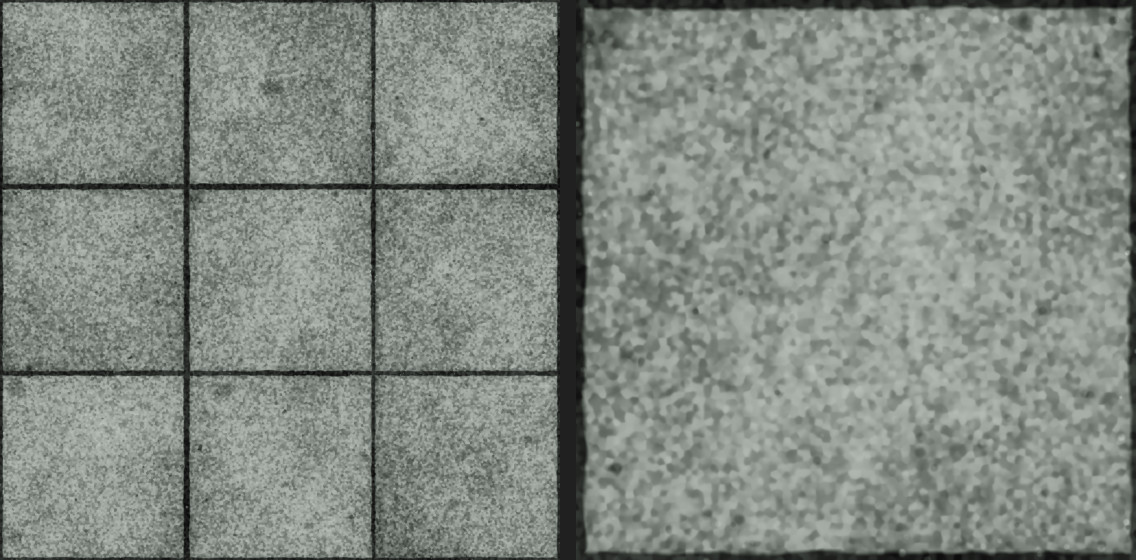
Left: the whole. Right: its middle third, enlarged.
Give the GLSL for this texture, as a Shadertoy shader.

```glsl
// Worn grey concrete paving: a 3 by 3 grid of square slabs with dark, narrow joints.
// Grain and mottling are blended cellular noise on wrapping grids; stains, pits and
// bright chips are sparse random discs, so every layer tiles without a seam.

const float SLABS = 3.0;
const float JOINT_MIN = 0.0030;    // half widths, in canvas units
const float JOINT_VARIATION = 0.0026;
const float BASE_TONE = 0.538;
const float HIGHLIGHT = 0.62;      // tones above this are compressed
const vec3 GREEN_TINT = vec3(-0.003, 0.022, -0.003);

vec3 hash3(vec2 p, float seed) {
    vec3 q = fract(vec3(p.xyx + seed * 17.31) * vec3(0.1031, 0.1030, 0.0973));
    q += dot(q, q.yxz + 33.33);
    return fract((q.xxy + q.yzz) * q.zyx);
}

// Smooth cellular noise in -0.5..0.5, with n wrapping cells across the canvas.
float cellNoise(vec2 uv, float n, float seed) {
    vec2 cell = floor(uv * n), local = fract(uv * n);
    float sum = 0.0, weights = 0.0;
    for (int y = -1; y <= 1; y++)
    for (int x = -1; x <= 1; x++) {
        vec2 offset = vec2(x, y);
        vec3 rnd = hash3(mod(cell + offset, n), seed);
        vec2 d = offset + 0.1 + 0.8 * rnd.xy - local;
        float weight = exp(-4.5 * dot(d, d));
        sum += weight * rnd.z;
        weights += weight;
    }
    return sum / weights - 0.5;
}

// Soft discs in a random share of n by n wrapping cells; radius is in cell units.
float spots(vec2 uv, float n, float share, float radius, float seed) {
    vec2 cell = floor(uv * n), local = fract(uv * n);
    float cover = 0.0;
    for (int y = -1; y <= 1; y++)
    for (int x = -1; x <= 1; x++) {
        vec2 offset = vec2(x, y);
        vec2 id = mod(cell + offset, n);
        vec3 rnd = hash3(id, seed);
        vec3 look = hash3(id, seed + 5.0);
        float r = radius * mix(0.4, 1.0, look.x);
        float disc = 1.0 - smoothstep(0.35 * r, r, length(offset + rnd.xy - local));
        cover = max(cover, disc * step(look.z, share) * mix(0.45, 1.0, look.y));
    }
    return cover;
}

// Distance to the nearest joint on each axis.
vec2 jointDistance(vec2 uv) {
    return abs(fract(uv * SLABS + 0.5) - 0.5) / SLABS;
}

// Joint coverage; each line has its own width and depth and a slightly ragged edge.
float jointCover(vec2 uv, vec2 dist, float raggedness, float pixel) {
    vec2 line = mod(floor(uv * SLABS + 0.5), SLABS);
    vec2 rnd = vec2(hash3(vec2(line.x, 7.0), 1.0).x, hash3(vec2(line.y, 19.0), 2.0).y);
    vec2 halfWidth = JOINT_MIN + JOINT_VARIATION * rnd + raggedness;
    float soft = max(0.0017, pixel);
    vec2 cover = 1.0 - smoothstep(halfWidth - soft, halfWidth + soft, dist);
    cover *= mix(vec2(0.88), vec2(1.0), rnd);
    return max(cover.x, cover.y);
}

// Overall tone of one slab plus a gentle slope across it.
float slabTone(vec2 uv) {
    vec3 rnd = hash3(mod(floor(uv * SLABS), SLABS), 3.0) - 0.5;
    vec2 local = fract(uv * SLABS) - 0.5;
    float centreGlow = 0.03 - 0.16 * dot(local, local);
    return 0.06 * rnd.z + 0.14 * dot(rnd.xy, local) + centreGlow;
}

void mainImage(out vec4 fragColor, in vec2 fragCoord) {
    vec2 uv = fragCoord / iResolution.xy;
    float pixel = 1.0 / iResolution.y;

    // Noise layers, from sandy grain to broad weathering
    float grain = cellNoise(uv, 256.0, 11.0);
    float grit = cellNoise(uv, 130.0, 12.0);
    float patches = cellNoise(uv, 34.0, 13.0);
    float weather = cellNoise(uv, 10.0, 14.0);

    // Slab surface
    float tone = BASE_TONE + slabTone(uv);
    tone += 0.29 * grain + 0.13 * grit + 0.08 * patches + 0.12 * weather;

    // Stains and pits with irregular outlines
    vec2 warped = uv + 0.010 * vec2(patches, cellNoise(uv, 34.0, 15.0)) + 0.004 * grit;
    tone -= 0.17 * spots(warped, 10.0, 0.13, 0.24, 21.0);
    tone -= 0.20 * spots(warped, 36.0, 0.04, 0.28, 22.0);
    tone -= 0.16 * spots(uv, 110.0, 0.03, 0.55, 23.0);

    // Grime gathers along the slab edges, with a few pale chips
    vec2 dist = jointDistance(uv);
    float edge = min(dist.x, dist.y);
    tone -= (0.12 + 0.15 * patches) * exp(-edge / 0.009);
    tone -= 0.5 * max(tone - HIGHLIGHT, 0.0);
    float chips = spots(uv, 150.0, 0.06, 0.50, 24.0);
    float rim = exp(-edge / 0.007);
    tone += chips * (0.04 + 0.32 * rim);

    // Dark joints holding gritty dirt
    float raggedness = 0.0022 * grit + 0.0016 * patches;
    float dirt = 0.12 + 0.14 * grain + 0.10 * weather + 0.22 * chips * rim;
    tone = mix(tone, dirt, jointCover(uv, dist, raggedness, pixel));

    tone = clamp(tone, 0.05, 0.80);
    fragColor = vec4(vec3(tone) + GREEN_TINT * smoothstep(0.0, 0.35, tone), 1.0);
}
```
